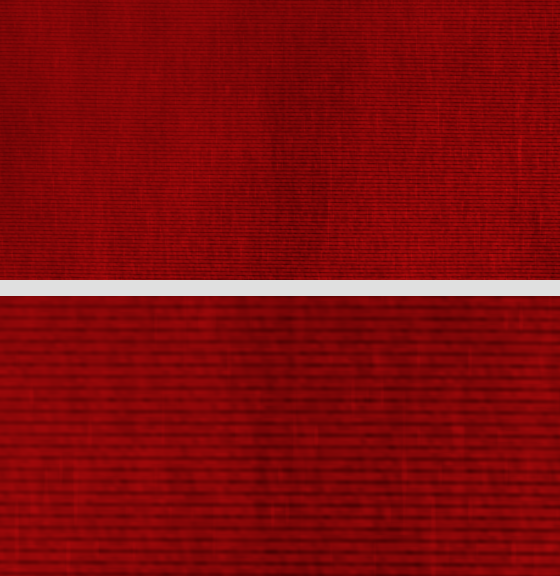
Top: the whole. Bottom: its middle third, enlarged.
Give the GLSL for this texture, as a Shadertoy shader.

```glsl
// Deep red ribbed cloth: 72 fine horizontal ribs, slightly bent, parted by dark grooves.
// Value noise adds the fibre grain, vertical slubs and soft folds;
// all of it sums to one shade that is looked up in a red ramp.

const float RIB_COUNT = 72.0;

// Integer hash of a lattice cell, 0..1
float hash(vec2 cell) {
    uvec2 q = uvec2(ivec2(cell)) * uvec2(1597334673u, 3812015801u);
    uint h = (q.x ^ q.y) * 1597334673u;
    h = (h ^ (h >> 15u)) * 2246822519u;
    h ^= h >> 13u;
    return float(h >> 8u) / 16777216.0;
}

// Smooth value noise, 0..1
float noise(vec2 p) {
    vec2 cell = floor(p);
    vec2 f = fract(p);
    f = f * f * (3.0 - 2.0 * f);
    float low = mix(hash(cell), hash(cell + vec2(1, 0)), f.x);
    float high = mix(hash(cell + vec2(0, 1)), hash(cell + vec2(1, 1)), f.x);
    return mix(low, high, f.y);
}

// Broad light and dark areas of the draped cloth, around zero
float folds(vec2 p) {
    float drape = 0.22 * (noise(p * vec2(2.5, 2.0) + 4.0) - 0.5);
    drape += 0.16 * (noise(p * vec2(9.0, 4.0) + 31.0) - 0.5);
    float valley = p.x - 1.08 - 0.12 * (p.y - 0.5);
    drape -= 0.10 * exp(-valley * valley * 30.0);
    return drape + 0.05 * smoothstep(0.9, 0.2, p.y);
}

void mainImage(out vec4 fragColor, in vec2 fragCoord) {
    vec2 p = fragCoord / iResolution.y;

    // Weave is softer toward the upper left, crisper toward the lower right
    float focus = mix(0.55, 1.15, smoothstep(-0.7, 0.8, 0.6 * p.x - p.y));

    // Ribs sag gently to the right; each groove varies in depth along its length
    float bend = 0.008 * p.x + 0.008 * noise(p * 1.6 + 9.0);
    float row = (p.y + bend) * RIB_COUNT;
    float groove = smoothstep(0.3, 1.0, abs(2.0 * fract(row) - 1.0));
    float depth = 0.25 + 0.28 * noise(vec2(p.x * 75.0, floor(row + 0.5)));

    // Fine thread grain, slanted within the ribs
    float grain = noise(vec2(p.x * 125.0 + row * 0.4, row * 1.7)) - 0.5;

    // Vertical streaks and a few bright slubs
    float streak = noise(p * vec2(85.0, 9.0) + 50.0) - 0.5;
    float slub = smoothstep(0.72, 1.0, noise(p * vec2(115.0, 22.0) + 80.0));

    float shade = 0.49 + folds(p);
    shade += focus * (depth * (0.35 - groove) + 0.27 * grain + 0.17 * streak + 0.16 * slub);

    vec3 shadowRed = vec3(0.30, 0.006, 0.010);
    vec3 lightRed = vec3(0.66, 0.036, 0.044);
    fragColor = vec4(mix(shadowRed, lightRed, clamp(shade, -0.2, 1.2)), 1.0);
}
```
